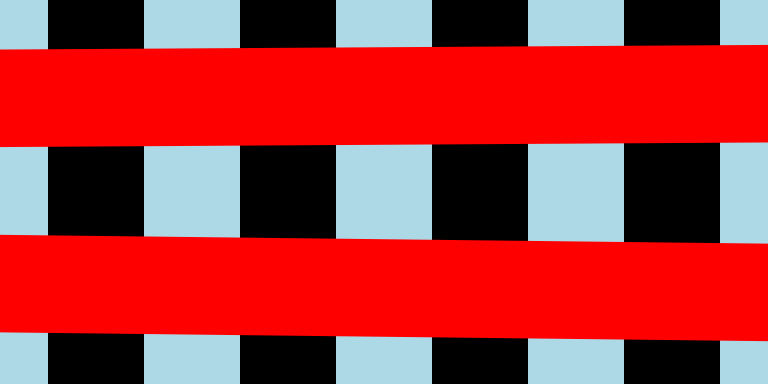
Reproduce this pattern procedurally as a Shadertoy shader.

```glsl
// Two slightly tilted red bands crossing upright black and pale blue stripes.

const vec3 PALE_BLUE = vec3(0.678, 0.847, 0.902);
const vec3 BLACK = vec3(0.0);
const vec3 RED = vec3(0.996, 0.0, 0.0);

const float STRIPE_PERIOD = 0.5;   // one blue and one black stripe, in canvas heights
const float BAND_SPACING = 0.5;
const float BAND_WIDTH = 0.254;

// Coverage of a shape from its signed distance, softened over one pixel.
float coverage(float dist, float pixel) {
    return clamp(0.5 - dist / pixel, 0.0, 1.0);
}

// Signed distance to equal upright stripes, with one centred on x = 0.
float stripeDistance(float x, float period) {
    float offset = (fract(x / period + 0.5) - 0.5) * period;
    return abs(offset) - 0.25 * period;
}

// Signed distance to a sloping band that crosses x = 0 at the given height.
float bandDistance(vec2 p, float height, float slope, float width) {
    return abs(p.y - height - slope * p.x) * inversesqrt(1.0 + slope * slope) - 0.5 * width;
}

void mainImage(out vec4 fragColor, in vec2 fragCoord) {
    // Centred coordinates in units of canvas height
    vec2 p = (fragCoord - 0.5 * iResolution.xy) / iResolution.y;
    float pixel = 1.0 / iResolution.y;

    // Upright stripes
    vec3 color = mix(BLACK, PALE_BLUE, coverage(stripeDistance(p.x, STRIPE_PERIOD), pixel));

    // Bands: the lower one falls to the right, the upper one rises gently
    for (int i = 0; i < 2; i++) {
        float row = float(i);
        float height = (row - 0.5) * BAND_SPACING;
        float slope = mix(-0.0115, 0.006, row);
        color = mix(color, RED, coverage(bandDistance(p, height, slope, BAND_WIDTH), pixel));
    }

    fragColor = vec4(color, 1.0);
}
```
